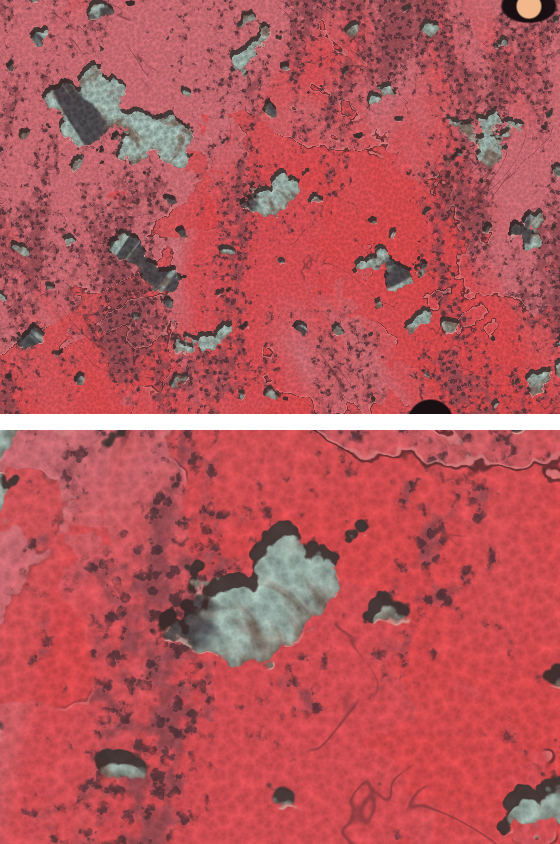
Top: the whole. Bottom: its middle third, enlarged.
Give the GLSL for this texture, as a Shadertoy shader.

```glsl
vec2 hash2(vec2 p) {
    p = vec2(dot(p, vec2(127.1, 311.7)), dot(p, vec2(269.5, 183.3)));
    return fract(sin(p) * 43758.5);
}

// Distance to the nearest jittered cell point
float cellular(vec2 p) {
    vec2 base = floor(p);
    float nearest = 4.0;
    for (int y = -1; y <= 1; y++)
    for (int x = -1; x <= 1; x++) {
        vec2 id = base + vec2(x, y);
        vec2 q = id + hash2(id) - p;
        nearest = min(nearest, dot(q, q));
    }
    return sqrt(nearest);
}

// Creased, gritty cellular octaves around zero
float rough(vec2 p) {
    float sum = 0.0, amp = 0.5;
    for (int i = 0; i < 4; i++) {
        sum += amp * (cellular(p) - 0.45);
        p = mat2(0.8, -0.6, 0.6, 0.8) * p * 2.1 + 3.7;
        amp *= 0.5;
    }
    return sum;
}

// Soft stains from warped, layered sines
float waves(vec2 p) {
    float sum = 0.0, amp = 0.5;
    for (int i = 0; i < 5; i++) {
        p += 0.6 * sin(p.yx * 1.2 + float(i) * 2.1);
        sum += amp * sin(p.x) * sin(p.y);
        p = mat2(0.8, -0.6, 0.6, 0.8) * p * 1.9 + 1.7;
        amp *= 0.6;
    }
    return sum;
}

// Signed distance to large chips and small flakes, negative inside
float chips(vec2 p) {
    float d = 1.0;
    float jag = 0.2 * rough(p * 13.0);
    p += 0.02 * sin(p.yx * 17.0);
    for (int layer = 0; layer < 2; layer++) {
        float scale = layer == 0 ? 3.6 : 8.0;
        float size = layer == 0 ? 0.1 : 0.028;
        vec2 base = floor(p * scale);
        for (int y = -1; y <= 1; y++)
        for (int x = -1; x <= 1; x++) {
            vec2 id = base + vec2(x, y);
            vec2 shape = hash2(id + 57.0 + 31.0 * float(layer));
            vec2 q = p - (id + 0.15 + 0.7 * hash2(id + 9.0)) / scale;
            float turn = 6.28 * shape.x;
            q = mat2(cos(turn), -sin(turn), sin(turn), cos(turn)) * q;
            q.y *= 1.0 + fract(shape.x * 7.0);
            float reach = mix(length(q), max(abs(q.x), abs(q.y)), 0.6);
            float radius = size * pow(shape.y, 1.2) - 0.01;
            d = min(d, reach - radius + jag * (layer == 0 ? 1.0 : 0.5));
        }
    }
    return d;
}

void mainImage(out vec4 fragColor, in vec2 fragCoord) {
    vec2 p = fragCoord / iResolution.y;
    float right = iResolution.x / iResolution.y;

    // Faded paint, pinker towards the top
    float fade = waves(p * vec2(5.0, 2.5)) + 0.8 * (p.y - 0.45);
    vec3 color = mix(vec3(0.82, 0.30, 0.32), vec3(0.78, 0.41, 0.44), smoothstep(-0.4, 0.3, fade));

    // Fresh red where the top coat has peeled
    float peel = 0.3 * waves(p * 4.0 + 2.0) + 0.25 * rough(p * 10.0) + 0.3 * (0.25 - p.y);
    float fresh = smoothstep(-0.003, 0.003, peel);
    color = mix(color, vec3(0.83, 0.27, 0.28), 0.6 * fresh);

    // Vertical grime, darker in the upper right
    float corner = smoothstep(right - 0.4, right, p.x) * smoothstep(0.3, 0.9, p.y);
    float grime = 0.55 * waves(p * vec2(24.0, 4.0)) + 0.7 * waves(p * 6.0 + 9.0)
                + 1.2 * rough(p * 45.0) + 0.35 * corner - 0.08 * fresh;
    color = mix(color, vec3(0.55, 0.28, 0.31), 0.85 * smoothstep(0.0, 0.45, grime));
    float speckle = smoothstep(0.06, 0.15, -rough(p * 55.0 + 5.0));
    color = mix(color, vec3(0.30, 0.19, 0.21), 0.8 * speckle * smoothstep(0.0, 0.35, grime + 0.1));
    color *= 1.0 + 0.4 * rough(p * 110.0);

    // Peeled borders and hairline cracks
    float broken = smoothstep(-0.05, 0.2, waves(p * 8.0 + 30.0));
    float lip = smoothstep(-0.014, -0.007, peel) * (1.0 - smoothstep(-0.005, 0.0, peel));
    float gap = smoothstep(-0.004, 0.0, peel) * (1.0 - smoothstep(0.002, 0.009, peel));
    color = mix(color, vec3(0.86, 0.55, 0.55), 0.55 * lip * broken);
    color = mix(color, vec3(0.32, 0.16, 0.17), 0.8 * gap * broken);
    float crack = 1.0 - smoothstep(0.0, 0.025, abs(waves(p * 7.0 + 20.0)));
    color = mix(color, vec3(0.42, 0.20, 0.22), 0.6 * crack * smoothstep(0.1, 0.3, waves(p * 9.0 + 50.0)));

    // Bare grey-green metal with rust and dark patches
    float d = chips(p);
    float above = chips(p + vec2(-0.004, 0.012));
    float bare = 1.0 - smoothstep(-0.003, 0.003, d);
    vec3 metal = mix(vec3(0.60, 0.68, 0.65), vec3(0.49, 0.43, 0.39), smoothstep(-0.05, 0.5, waves(p * 30.0)));
    metal = mix(metal, vec3(0.26, 0.24, 0.26), 0.9 * smoothstep(0.2, 0.4, waves(p * 9.0 + 4.0)));
    metal = mix(metal, vec3(0.42, 0.33, 0.29), 0.5 * exp(min(d, 0.0) * 90.0));
    metal *= 1.0 + 0.7 * rough(p * 70.0);
    metal = mix(metal, vec3(0.22, 0.15, 0.15), 0.85 * smoothstep(-0.004, 0.004, above));

    // Pale curled rim on the lower edges
    float rim = (1.0 - smoothstep(0.003, 0.007, d)) * smoothstep(0.001, 0.008, d - above);
    color = mix(color, vec3(0.82, 0.72, 0.67), 0.7 * rim * smoothstep(-0.1, 0.2, waves(p * 25.0 + 7.0)));
    color = mix(color, metal, bare);

    // Dark holes at the borders, one with light behind it
    vec2 opening = p - vec2(right - 0.075, 0.985);
    float hole = min(length(opening * vec2(0.6, 1.0)) - 0.04, length(p - vec2(1.04, -0.02)) - 0.055);
    color = mix(color, vec3(0.10, 0.06, 0.07), 1.0 - smoothstep(-0.003, 0.003, hole));
    color = mix(color, vec3(0.95, 0.72, 0.55), 1.0 - smoothstep(-0.003, 0.003, length(opening) - 0.03));

    fragColor = vec4(clamp(color, 0.0, 1.0), 1.0);
}
```
